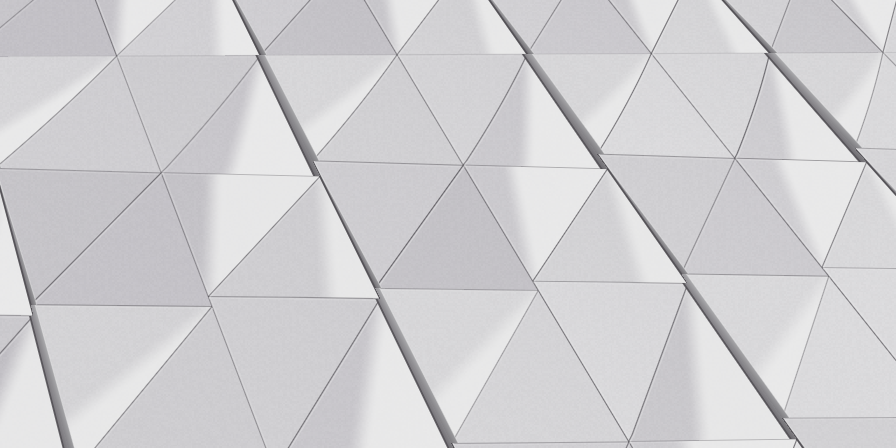
Give the GLSL for this pattern, as a Shadertoy shader.

```glsl
// Pale triangular facade panels in perspective, with stepped edges and slanted light.

// Perspective plane: column step, row step and origin, in canvas heights from the top left
const mat3 PLANE = mat3(0.3357, 0.0017, 0.0257,
                        0.0667, 0.2200, -0.0800,
                        0.2604, 0.1250, 1.0000);
const float ROW_TILT = 0.07;       // tilt of row joints, in rows per column
const float ROW_LAG = 0.04;        // odd rows sit slightly low
const float JOINT_WIDTH = 0.0012;  // half widths, in canvas heights
const float STEP_LINE = 0.0020;
const float WALL_WIDTH = 0.025;
const float LIGHT_SOFTNESS = 0.07;
const float PANEL_VARIATION = 0.022;
const float GRAIN = 0.018;
const float GRAIN_DENSITY = 256.0;

const vec3 SHADE = vec3(0.757, 0.749, 0.770);
const vec3 PANEL = vec3(0.848, 0.846, 0.854);
const vec3 LIGHT = vec3(0.915, 0.915, 0.916);
const vec3 WALL_DARK = vec3(0.49, 0.48, 0.50);
const vec3 WALL_PALE = vec3(0.68, 0.68, 0.69);
const vec3 JOINT = vec3(0.30, 0.29, 0.31);

float hash(vec2 p) {
    return fract(sin(dot(p, vec2(127.1, 311.7))) * 43758.5453);
}

// Coverage of a line of half width w at distance d
float stroke(float d, float w, float px) {
    return clamp((w - abs(d)) / px + 0.5, 0.0, 1.0);
}

// Canvas distance covered by one unit of a plane coordinate
float unitLength(float coord, float px) {
    return px / max(length(vec2(dFdx(coord), dFdy(coord))), 1e-5);
}

// Amount of light on one triangle; each wedge fans out from a corner
float lightWedge(vec2 f, bool lower, bool oddColumn, bool oddRow) {
    float reach = lower ? f.y : (oddColumn ? 1.0 - f.x : 1.0 - f.y);
    reach = max(reach, 0.02);
    float fan = 0.0;
    float start = -1.0;
    if (lower) {
        fan = 1.0 - (1.0 - f.x) / reach;
        if (!oddColumn) start = oddRow ? 0.70 : 0.42;
    } else if (oddColumn) {
        fan = f.y / reach;
        if (!oddRow) start = 0.74;
    } else {
        fan = f.x / reach;
        if (oddRow) start = 0.32;
    }
    if (start < 0.0) return 0.0;
    float soft = LIGHT_SOFTNESS / reach;
    return smoothstep(start - soft, start + soft, fan);
}

// Brightness of each kind of triangle, 0 shaded to 1 pale
float panelTone(bool lower, bool oddColumn, bool oddRow) {
    if (oddColumn) return oddRow ? (lower ? 0.20 : 0.48) : (lower ? 0.80 : 1.00);
    return oddRow ? (lower ? 0.74 : 0.24) : (lower ? 0.26 : 0.72);
}

void mainImage(out vec4 fragColor, in vec2 fragCoord) {
    float px = 1.0 / iResolution.y;
    vec2 p = fragCoord * px;
    vec3 h = inverse(PLANE) * vec3(p.x, 1.0 - p.y, 1.0);
    vec2 uv = h.xy / h.z;
    vec3 scale = vec3(unitLength(uv.x, px), unitLength(uv.y, px),
                      unitLength(uv.x + uv.y, px));

    // Row joints break at every column on even rows, every second one on odd rows
    float stripSaw = mod(uv.x + 1.0, 2.0) - 1.0;
    float columnSaw = fract(uv.x) - 0.5;
    float oddness = 1.0 - abs(mod(uv.y, 2.0) - 1.0);
    float saw = stripSaw * oddness * step(0.0, uv.y)
              + columnSaw * (1.0 - oddness) * step(1.0, uv.y);
    uv.y -= ROW_TILT * saw + ROW_LAG * oddness * step(0.0, uv.y);

    // Triangle identity
    vec2 cell = floor(uv);
    vec2 f = uv - cell;
    bool lower = f.x + f.y > 1.0;
    bool oddColumn = mod(cell.x, 2.0) > 0.5;
    bool oddRow = mod(cell.y, 2.0) > 0.5;

    // Panel shading, paler toward the right of the canvas
    float variation = hash(cell + (lower ? 37.0 : 0.0)) - 0.5;
    float tone = panelTone(lower, oddColumn, oddRow) + 0.28 * (p.x - 0.85)
               + 0.16 * (0.5 - f.x);
    vec3 color = mix(SHADE, PANEL, clamp(tone, 0.0, 1.0)) + PANEL_VARIATION * variation;
    float light = lightWedge(f, lower, oddColumn, oddRow);
    color = mix(color, LIGHT + 0.4 * PANEL_VARIATION * variation, 0.95 * light);
    float weave = hash(floor(p * GRAIN_DENSITY)) - 0.5;
    color += GRAIN * weave * (1.0 - 0.7 * light);

    // Joints: dark diagonals, faint rows, each with a pale bevel beside it
    vec3 coord = vec3(uv, uv.x + uv.y);
    vec3 line = round(coord);
    vec3 d = (coord - line) * scale;
    vec3 strength = vec3(0.68, 0.48, 0.78);
    strength.x *= 0.6 + 0.4 * hash(vec2(line.x, cell.y));
    strength.y *= mix(0.30, 1.0, smoothstep(0.0, 1.0, line.y))
                * (0.6 + 0.4 * hash(vec2(cell.x, line.y) + 11.0));
    strength.z *= 0.5 + 0.5 * hash(vec2(line.z, cell.y) + 23.0);
    for (int i = 0; i < 3; i++) {
        float bevel = stroke(d[i] - 0.0038, JOINT_WIDTH, px);
        color = mix(color, LIGHT, 0.6 * strength[i] * bevel);
        color = mix(color, JOINT, strength[i] * stroke(d[i], JOINT_WIDTH, px));
    }

    // Raised side wall on odd columns: full on even rows, a growing sliver on odd rows
    if (mod(line.x, 2.0) > 0.5) {
        float width = WALL_WIDTH * (oddRow ? 0.08 + 0.45 * f.y : 0.70 + 0.30 * f.y);
        float x = d.x + (oddRow ? 0.0 : 0.45 * width);
        float across = clamp(x / width, 0.0, 1.0);
        float wall = stroke(x - 0.5 * width, 0.5 * width, px);
        vec3 wallColor = mix(WALL_DARK, WALL_PALE, across) - 0.08 * f.y * f.y;
        color = mix(color, wallColor, wall);
        color = mix(color, LIGHT, 0.45 * stroke(x - width, JOINT_WIDTH, px));
        color = mix(color, JOINT, 0.85 * stroke(x, STEP_LINE, px));
    }

    fragColor = vec4(clamp(color, 0.0, 1.0), 1.0);
}
```
